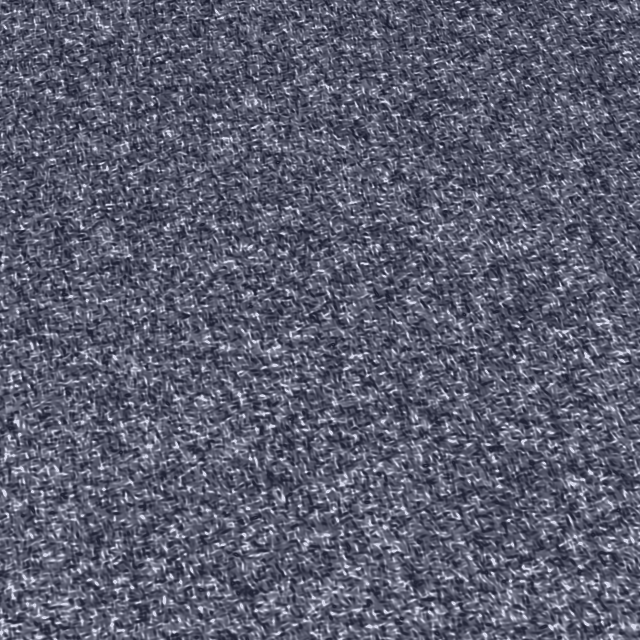
A three.js fragment shader for this texture:

```glsl
varying vec2 vUv;

vec4 hash4(vec3 p) {
  vec4 q = fract(p.xyzx * vec4(0.1031, 0.1030, 0.0973, 0.1099));
  q += dot(q, q.wzxy + 33.33);
  return fract((q.xxyz + q.yzzw) * q.zywx);
}

// Cellular scatter of short light and dark fibres, about unit variance
float fibres(vec2 p, float layer) {
  vec2 cell = floor(p);
  float sum = 0.0;
  for (int y = -1; y <= 1; y++) {
    for (int x = -1; x <= 1; x++) {
      for (int i = 0; i < 4; i++) {
        vec2 id = cell + vec2(float(x), float(y));
        vec4 rnd = hash4(vec3(id + 217.0, layer + float(i) * 7.0));

        // Two leanings: nearly level, and steeply falling to the right
        float angle = rnd.z < 0.5 ? 0.15 + (rnd.z - 0.25) * 1.6
                                  : -1.1 + (rnd.z - 0.75) * 1.8;
        vec2 along = vec2(cos(angle), sin(angle));
        vec2 d = p - id - rnd.xy;
        float u = dot(d, along);
        float v = dot(d, vec2(-along.y, along.x));

        // Soft stroke with a shaded edge on each side
        float stroke = exp(-u * u / 0.26 - v * v / 0.097) * cos(5.0 * v);
        sum += (rnd.w * 2.0 - 1.0) * stroke;
      }
    }
  }
  return sum * 2.15;
}

void main() {
  // Pile recedes towards the top, so the grain gets finer
  float depth = 1.0 / (1.0 - 0.28 * vUv.y);
  vec2 ground = vec2((vUv.x - 0.5) * depth, log(depth) / 0.28);

  // Fine fibres over broader tufts
  float grain = fibres(ground * 95.0, 1.0);
  grain += 0.27 * fibres(ground * 34.0, 43.0);

  // Slow uneven light
  float patches = sin(ground.x * 9.0 + 2.0 * sin(ground.y * 7.0))
                * sin(ground.y * 13.0 - ground.x * 4.0);
  grain = grain * mix(1.06, 0.86, vUv.y) + 0.1 * patches;

  // Slate blue tones, with a longer tail into the lights
  float tone = 0.335 + 0.14 * grain + 0.022 * grain * grain;
  tone += mix(0.02, -0.015, vUv.y);
  tone = clamp(tone, 0.07, 0.85);
  gl_FragColor = vec4(tone + vec3(0.0, 0.01, 0.08), 1.0);
}
```
